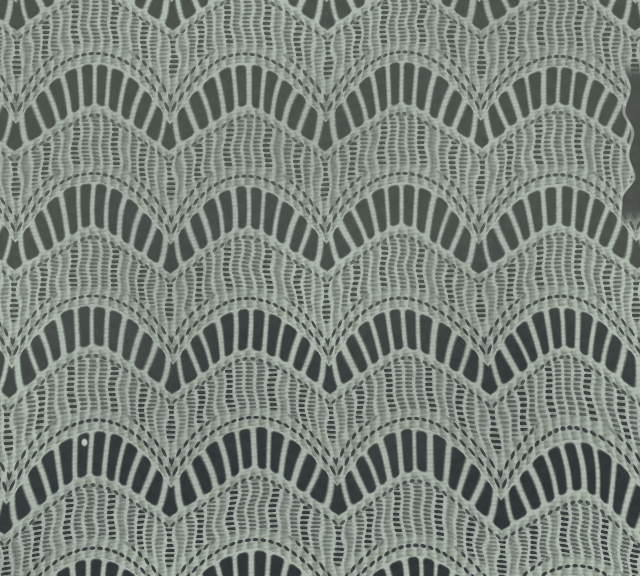
Write a WebGL 2 fragment shader that draws this pattern.

```glsl
#version 300 es
precision highp float;
// Knitted scallop lace over a dark ground: rows of arches, each a fan of long
// open slots above a mesh of eyelets and ladder columns. The plane is folded
// into arch cells whose height is measured down from a parabolic arch line.

uniform vec2 u_resolution;
out vec4 fragColor;

const float TAU = 6.2831853;
const float CELL_ASPECT = 0.777;   // row height over arch width

float hash(vec2 p) {
    return fract(sin(dot(p, vec2(127.1, 311.7))) * 43758.5453);
}

float noise(vec2 p) {
    vec2 i = floor(p), f = fract(p);
    f = f * f * (3.0 - 2.0 * f);
    return mix(mix(hash(i), hash(i + vec2(1, 0)), f.x),
               mix(hash(i + vec2(0, 1)), hash(i + vec2(1, 1)), f.x), f.y);
}

// One row of oval holes following the arch, at a signed height from its axis.
float eyelets(float u, float height, vec2 radius) {
    vec2 p = vec2((fract(u * 22.0) - 0.5) / 22.0, height * CELL_ASPECT);
    return 1.0 - smoothstep(0.65, 1.3, length(p / radius));
}

void main() {
    vec2 uv = gl_FragCoord.xy / u_resolution;
    float x = uv.x, y = 1.0 - uv.y;
    float soft = 0.004 + 3.0 / u_resolution.x;

    // Uneven stretch of the cloth: wider and sagging at the bottom.
    float low = smoothstep(0.6, 0.95, y);
    float sag = (x - 0.42) / 0.4;
    float v = (y - 0.03 * sag * sag * low - 0.109) / 0.2108;
    v += 0.05 * (noise(uv * 9.0) - 0.5);
    float phase = (x - 0.267) / (0.242 + 0.017 * smoothstep(0.45, 0.95, y));
    phase += 0.035 * (noise(uv * 11.0 + 40.0) - 0.5);

    // Arch cell: u across from the crown, w down from the arch line.
    float arch = floor(phase);
    float u = fract(phase) - 0.5;
    float side = 2.0 * abs(u);
    float drop = v - 1.9 * u * u;
    float row = floor(drop);
    float w = drop - row;
    float slotLength = 0.36 + 0.92 * (sqrt(u * u + 0.01) - 0.1) - 1.9 * u * u;

    // Fan of slots, leaning outward at the top, with a teardrop at each cusp.
    float a = TAU * u;
    float lean = 0.04 * (2.0 * clamp(w / slotLength, 0.0, 1.0) - 1.0);
    float q = 11.0 * (u + lean * (sin(a) - 0.35 * sin(2.0 * a)));
    float spread = 11.0 * (1.0 + lean * TAU * (cos(a) - 0.7 * cos(2.0 * a)));
    vec2 slotId = vec2(floor(q) + 11.0 * arch, row);
    float vary = hash(slotId);
    vec2 p = vec2((fract(q) - 0.5) / spread + 0.008 * (vary - 0.5),
                  (w - 0.5 * slotLength) * CELL_ASPECT);
    vec2 halfSize = vec2(0.5 / spread - 0.015 - 0.003 * hash(slotId + 7.0),
                         0.5 * slotLength * CELL_ASPECT - 0.008 - 0.012 * vary);
    float corner = min(halfSize.x, 0.022);
    float slot = length(max(abs(p) - halfSize + corner, 0.0)) - corner;
    float hole = 1.0 - smoothstep(-soft, soft, slot);

    // Ladder columns in the mesh: bold ones, and finer grey ones between.
    float mesh = smoothstep(slotLength - 0.02, slotLength + 0.03, w);
    float wave = 0.12 * sin(w * 21.0 + 3.0 * u) + 0.2 * (noise(vec2(phase, v) * 9.0) - 0.5);
    float column = u * 16.0 + wave;
    float k = abs(floor(column + 0.5));
    float f = abs(fract(column + 0.5) - 0.5);
    bool bold = k == 2.0 || k == 5.0 || k == 8.0;
    float bottom = 0.83 - 0.19 * side * side;
    float inside = smoothstep(slotLength + 0.06, slotLength + 0.1, w)
                 * (1.0 - smoothstep(bottom, bottom + 0.04, w));
    float rungs = sin(TAU * v * (bold ? 24.0 : 30.0) + 4.0 * hash(vec2(k, row)));
    float weight = bold ? 0.95 : (k == 3.0 || k == 7.0 ? 0.25 : 0.55);
    float slits = weight * smoothstep(-0.6, 0.4, rungs) * (1.0 - smoothstep(0.27, 0.42, f));
    hole = max(hole, inside * slits);

    // Eyelet rows above and below the fan, doubled toward the cusps.
    float size = 0.011 + 0.009 * side * side;
    hole = max(hole, 0.9 * eyelets(u, w - 0.925, vec2(0.017, size)));
    hole = max(hole, 0.9 * smoothstep(0.35, 0.6, side)
                         * eyelets(u + 0.023, w - 0.82, vec2(0.016, size)));
    hole = max(hole, 0.75 * eyelets(u, w - slotLength - 0.065, vec2(0.015, 0.013)));

    // Yarn relief: bright ridges along strands, with twist and fuzz.
    float strand = smoothstep(-0.006, 0.014, slot);
    float wale = 0.3 + 0.6 * smoothstep(0.1, 0.45, f) + 0.1 * sin(TAU * column * 2.0);
    float ridge = mix(strand, wale, mesh);
    ridge += 0.12 * sin(TAU * (v * 30.0 + u * 6.0)) + 0.4 * (noise(uv * 170.0) - 0.5);
    vec3 yarn = mix(vec3(0.47, 0.50, 0.46), vec3(0.67, 0.71, 0.67), clamp(ridge, 0.0, 1.0));
    yarn *= 0.95 + 0.1 * noise(uv * 4.0 + 9.0);

    // Dark ground, deeper toward the bottom.
    vec3 ground = mix(vec3(0.30, 0.32, 0.30), vec3(0.19, 0.21, 0.22),
                      smoothstep(0.3, 0.95, y + 0.3 * (noise(uv * 5.0) - 0.5)));
    ground += 0.025 * (noise(uv * 120.0) - 0.5);

    // Frayed right edge in the upper part, and one pale speck of lint.
    float edge = 0.983 + 0.03 * (noise(vec2(y * 26.0, 3.0)) - 0.5);
    float torn = smoothstep(0.1, 0.14, y) * (1.0 - smoothstep(0.36, 0.4, y));
    hole = max(hole, torn * smoothstep(edge, edge + 0.004, x));
    vec3 color = mix(yarn, ground, hole);
    float fray = torn * (1.0 - smoothstep(0.001, 0.004, abs(x - edge)));
    float lint = 1.0 - smoothstep(0.003, 0.007, length((vec2(x, y) - vec2(0.132, 0.768)) * vec2(1.1, 0.8)));
    color = mix(color, vec3(0.74, 0.77, 0.74), max(0.6 * fray, lint));

    fragColor = vec4(color, 1.0);
}
```
